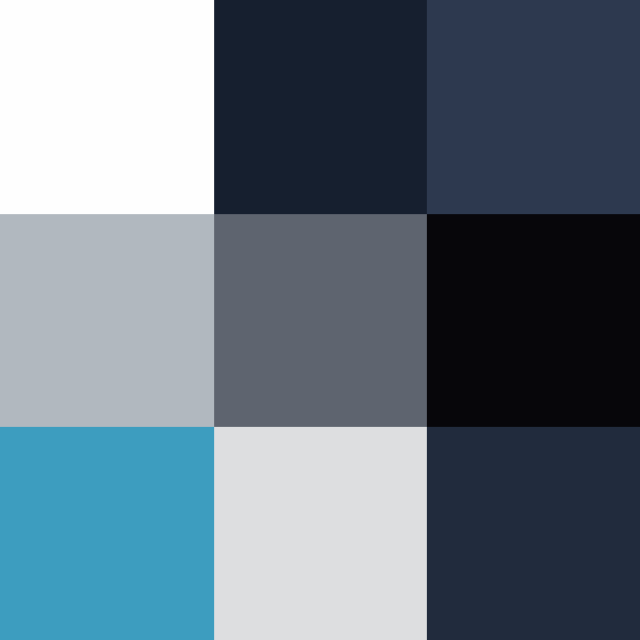
Write a WebGL 2 fragment shader that draws this background.

```glsl
#version 300 es
precision highp float;
// A three by three grid of flat swatches in navy, grey, blue and white.

uniform vec2 u_resolution;
out vec4 outColor;

// Grid lines as fractions of the canvas, measured from the upper left
const float FIRST_LINE = 0.3346;
const float SECOND_LINE = 0.6670;

// Top row
const vec3 WHITE = vec3(0.996, 0.996, 0.996);
const vec3 NAVY = vec3(0.086, 0.122, 0.184);
const vec3 SLATE = vec3(0.176, 0.224, 0.310);
// Middle row
const vec3 SILVER = vec3(0.694, 0.722, 0.749);
const vec3 GREY = vec3(0.369, 0.392, 0.435);
const vec3 BLACK = vec3(0.027, 0.024, 0.039);
// Bottom row
const vec3 BLUE = vec3(0.239, 0.616, 0.749);
const vec3 PALE = vec3(0.867, 0.871, 0.878);
const vec3 DARK = vec3(0.129, 0.169, 0.239);

// Smooth coverage past a line, one pixel wide
float pastLine(float position, float line, float pixel) {
    return clamp((position - line) / pixel + 0.5, 0.0, 1.0);
}

// Three colours in sequence along one axis
vec3 threeBands(vec3 a, vec3 b, vec3 c, float position, float pixel) {
    vec3 firstTwo = mix(a, b, pastLine(position, FIRST_LINE, pixel));
    return mix(firstTwo, c, pastLine(position, SECOND_LINE, pixel));
}

void main() {
    vec2 uv = gl_FragCoord.xy / u_resolution;
    vec2 pixel = 1.0 / u_resolution;

    // Bands across each row, then rows stacked downwards
    vec3 top = threeBands(WHITE, NAVY, SLATE, uv.x, pixel.x);
    vec3 middle = threeBands(SILVER, GREY, BLACK, uv.x, pixel.x);
    vec3 bottom = threeBands(BLUE, PALE, DARK, uv.x, pixel.x);
    vec3 color = threeBands(top, middle, bottom, 1.0 - uv.y, pixel.y);

    outColor = vec4(color, 1.0);
}
```
